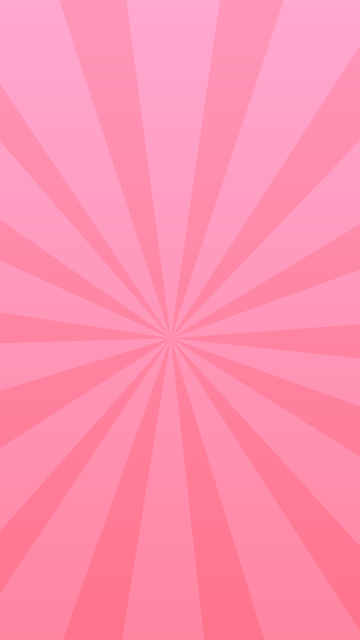
A Shadertoy shader for this background:

```glsl
// A pink sunburst: fourteen uneven wedges fan out from a point near the centre.
// Each wedge is a distance function on a turned axis; a vertical gradient
// colours the backdrop, and the wedges are a deeper tint of the same gradient.

const int RAY_COUNT = 14;
const float TAU = 6.28318;
const vec2 BURST_CENTRE = vec2(0.4745, 0.4714);

const vec3 BACK_BOTTOM = vec3(1.0, 0.522, 0.632);
const vec3 BACK_TOP = vec3(1.0, 0.658, 0.818);
const vec3 RAY_BOTTOM = vec3(1.0, 0.450, 0.548);
const vec3 RAY_TOP = vec3(1.0, 0.592, 0.728);

// Hand-cut irregularity, in degrees: drift from even spacing, and full spread.
const float DRIFT[RAY_COUNT] = float[](
    -0.9, -0.2, 0.3, -0.5, 0.0, -1.2, -3.9,
    -3.5, -0.8, 0.9, -1.6, -1.1, -1.0, -0.2);
const float SPREAD[RAY_COUNT] = float[](
    10.3, 11.2, 10.8, 10.2, 10.8, 7.0, 10.3,
    10.3, 15.7, 7.7, 10.5, 10.9, 9.4, 12.2);

// Signed distance to a wedge's edges, positive inside.
float wedge(vec2 p, float angle, float halfSpread) {
    vec2 axis = vec2(cos(angle), sin(angle));
    float along = dot(p, axis);
    float across = abs(axis.x * p.y - axis.y * p.x);
    return sin(halfSpread) * along - cos(halfSpread) * across;
}

// Distance to the nearest wedge of the whole fan, positive inside.
float sunburst(vec2 p) {
    float inside = -1.0;
    for (int i = 0; i < RAY_COUNT; i++) {
        float angle = TAU * float(i) / float(RAY_COUNT) + radians(DRIFT[i]);
        inside = max(inside, wedge(p, angle, radians(0.5 * SPREAD[i])));
    }
    return inside;
}

// Coverage of a shape across one pixel width.
float coverage(float inside, float pixel) {
    return clamp(0.5 + inside / pixel, 0.0, 1.0);
}

void mainImage(out vec4 fragColor, in vec2 fragCoord) {
    vec2 uv = fragCoord / iResolution.xy;
    vec2 p = (uv - BURST_CENTRE) * vec2(iResolution.x / iResolution.y, 1.0);

    vec3 backdrop = mix(BACK_BOTTOM, BACK_TOP, uv.y);
    vec3 rays = mix(RAY_BOTTOM, RAY_TOP, uv.y);
    float mask = coverage(sunburst(p), 1.0 / iResolution.y);

    fragColor = vec4(mix(backdrop, rays, mask), 1.0);
}
```
